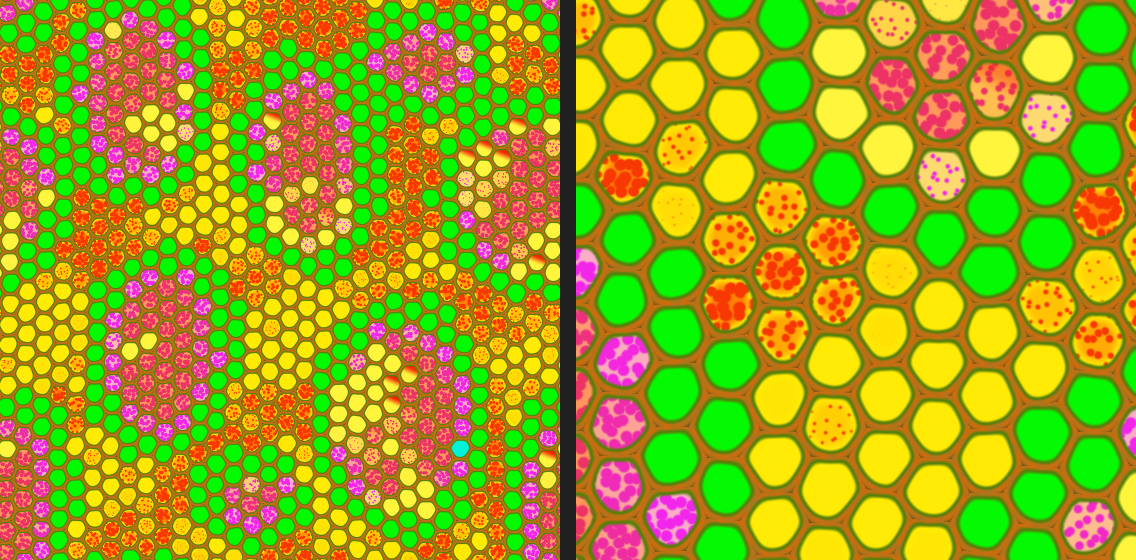
Left: the whole. Right: its middle third, enlarged.
Reproduce this pattern procedurally as a three.js fragment shader.

```glsl
// Beaded reptile skin: a jittered honeycomb of 32 by 27 rounded scales.
// Oval spots ringed in green sit on a speckled orange and yellow ground;
// Voronoi borders shape the scales and cellular noise speckles them.
varying vec2 vUv;

const float TAU = 6.2831853;
const float COLS = 32.0;
const float ROWS = 27.0;
const float SPECKS = 150.0;
const float JITTER = 0.16;
const float RING = 0.044;
const int SPOTS = 8;

struct Scale { vec2 id; vec2 local; float edge; };

vec2 hash2(vec2 p) {
  vec2 k = vec2(dot(p, vec2(127.1, 311.7)), dot(p, vec2(269.5, 183.3)));
  return fract(sin(k) * 43758.55);
}

// Slow layered sines, about 0 to 1, wrapping on the unit square.
float drift(vec2 p, float seed) {
  vec2 a = p * TAU;
  return 0.5 + 0.22 * sin(2.0 * a.x + a.y + seed)
    + 0.2 * sin(3.0 * a.y - 2.0 * a.x + 2.3 * seed)
    + 0.14 * sin(4.0 * a.x + 3.0 * a.y + 4.1 * seed);
}

// Distance to the nearest of a wrapping field of scattered points.
float cellular(vec2 p, float count) {
  vec2 base = floor(p * count), f = fract(p * count);
  float d = 2.0;
  for (int y = -1; y <= 1; y++)
    for (int x = -1; x <= 1; x++) {
      vec2 o = vec2(float(x), float(y));
      d = min(d, length(o + hash2(mod(base + o, count)) - f));
    }
  return d;
}

// Honeycomb: odd columns are raised by half a scale.
vec2 scaleCentre(vec2 id) {
  vec2 wobble = hash2(mod(id, vec2(COLS, ROWS))) - 0.5;
  return vec2((id.x + 0.5) * ROWS / COLS, id.y + 0.5 + 0.5 * mod(id.x, 2.0)) + JITTER * wobble;
}

vec2 nearbyId(vec2 q, int i, int j) {
  float col = floor(q.x * COLS / ROWS) + float(i);
  return vec2(col, floor(q.y - 0.5 * mod(col, 2.0)) + float(j));
}

// Nearest scale, with a smooth minimum over its borders to round the corners.
Scale findScale(vec2 q) {
  vec2 id = vec2(0.0), near = vec2(9.0);
  for (int i = -2; i <= 2; i++)
    for (int j = -1; j <= 1; j++) {
      vec2 other = nearbyId(q, i, j);
      vec2 d = scaleCentre(other) - q;
      if (dot(d, d) < dot(near, near)) { near = d; id = other; }
    }
  float sum = 0.0;
  for (int i = -2; i <= 2; i++)
    for (int j = -1; j <= 1; j++) {
      vec2 other = nearbyId(q, i, j);
      if (distance(other, id) > 0.5) {
        vec2 d = scaleCentre(other) - q;
        sum += exp(-16.0 * dot(0.5 * (near + d), normalize(d - near)));
      }
    }
  float taper = 0.07 * near.y * smoothstep(0.0, 0.3, abs(near.x));
  return Scale(id, -near, -log(sum) / 16.0 - taper);
}

float ellipse(vec2 d, vec2 r) {
  float k = length(d / r);
  return k * (k - 1.0) / max(length(d / (r * r)), 0.001);
}

// Signed distance to the nearest spot; each holds centre and radii.
float spotDistance(vec2 p) {
  vec4 spot[SPOTS];
  spot[0] = vec4(0.24, 0.83, 0.098, 0.15);
  spot[1] = vec4(0.547, 0.707, 0.092, 0.163);
  spot[2] = vec4(0.757, 0.89, 0.083, 0.066);
  spot[3] = vec4(0.947, 0.655, 0.138, 0.145);
  spot[4] = vec4(0.289, 0.366, 0.1, 0.155);
  spot[5] = vec4(0.72, 0.25, 0.122, 0.175);
  spot[6] = vec4(0.455, 0.105, 0.064, 0.05);
  spot[7] = vec4(0.02, 0.11, 0.083, 0.148);
  float d = 1.0;
  for (int i = 0; i < SPOTS; i++) {
    vec2 offset = p - spot[i].xy;
    d = min(d, ellipse(offset - floor(offset + 0.5), spot[i].zw));
  }
  return d;
}

vec3 speckle(vec3 base, vec3 ink, float grain, float density) {
  float r = 0.58 * density;
  float mask = 1.0 - smoothstep(r - 0.14, r + 0.14, grain);
  return mix(base, ink, mask * smoothstep(0.0, 0.3, density));
}

vec3 groundColour(vec2 home, float rnd, float edge, float grain) {
  float heat = smoothstep(0.25, 0.68, drift(home, 1.7) + 0.5 * (rnd - 0.5));
  float core = smoothstep(0.08, 0.26, edge);
  vec3 base = mix(vec3(1.0, 0.92, 0.02), vec3(1.0, 0.5, 0.02), heat * core);
  return speckle(base, vec3(0.97, 0.22, 0.01), grain, heat * mix(0.65, 1.0, core));
}

vec3 spotColour(vec2 home, vec2 rnd, float depth, vec2 local, float grain) {
  float rim = 1.0 - smoothstep(0.01, 0.045, depth);
  float pale = smoothstep(0.58, 0.76, drift(home, 4.4) + 0.45 * (rnd.x - 0.5));
  vec3 base = mix(vec3(1.0, 0.59, 0.36), vec3(0.98, 0.68, 0.78), rim);
  vec3 ink = mix(vec3(0.93, 0.2, 0.4), vec3(0.95, 0.15, 0.92), rim);
  vec3 col = speckle(mix(base, vec3(1.0, 0.96, 0.24), pale), ink, grain, 0.9 * (1.0 - pale));
  float blush = step(0.78, rnd.y) * pale * smoothstep(-0.05, 0.4, local.y + 0.4 * local.x);
  col = mix(col, vec3(0.95, 0.14, 0.02), blush);
  return mix(col, vec3(0.0, 0.95, 0.85), step(0.993, rnd.y));
}

void main() {
  vec2 bend = 0.005 * sin(TAU * vUv.yx + vec2(0.6, 2.0));
  Scale s = findScale((vUv + bend) * ROWS);
  vec2 home = scaleCentre(s.id) / ROWS;
  vec2 rnd = hash2(mod(s.id, vec2(COLS, ROWS)) + 57.0);
  float grain = cellular(vUv, SPECKS);

  // One kind of colour per scale
  float d = spotDistance(home) + 0.012 * (rnd.x - 0.5);
  vec3 fill = vec3(0.01, 0.98, 0.01);
  if (d < 0.0) fill = spotColour(home, rnd, -d, s.local, grain);
  else if (d > RING) fill = groundColour(home, rnd.y, s.edge, grain);

  // Mortar, dark junctions, olive contour, then the scale itself
  vec3 mortar = mix(vec3(0.82, 0.42, 0.05), vec3(0.66, 0.46, 0.12), grain);
  mortar = mix(vec3(0.36, 0.3, 0.08), mortar, smoothstep(-0.1, -0.01, s.edge));
  vec3 col = mix(mortar, vec3(0.34, 0.5, 0.04), smoothstep(0.02, 0.07, s.edge));
  col = mix(col, fill, smoothstep(0.07, 0.13, s.edge));
  gl_FragColor = vec4(col, 1.0);
}
```
